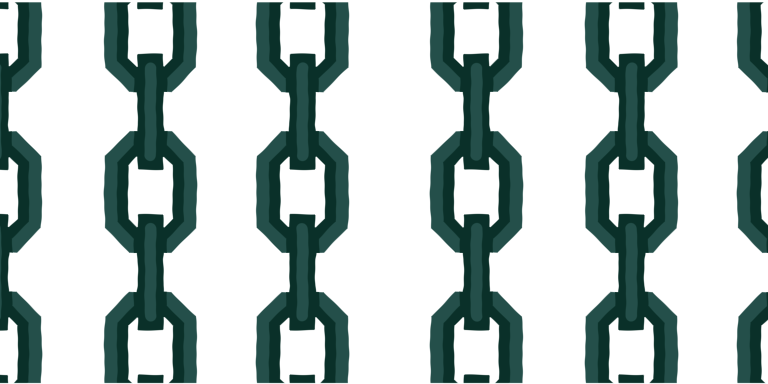
Write a WebGL 2 fragment shader that draws this pattern.

```glsl
#version 300 es
precision highp float;
// Vertical dark green chains of faceted octagonal links joined by edge-on links, on white.

#define CANVAS_UNITS 384.0   // canvas height in design units
#define GROUP_WIDTH 481.0    // three chains, then a wider gap
#define CHAIN_STEP 153.5
#define GROUP_START -4.5
#define LINK_PERIOD 160.5
#define LINK_HALF vec2(46.3, 60.5)
#define HOLE_HALF vec2(22.3, 35.0)
#define RIM_WIDTH 13.0
#define BAR_HALF vec2(12.8, 58.0)
#define RIB_HALF vec2(5.7, 49.0)
#define WOBBLE 0.35

uniform vec2 u_resolution;
out vec4 outColor;

const vec3 PAPER = vec3(1.0);
const vec3 LIGHT_GREEN = vec3(0.14, 0.31, 0.29);
const vec3 DARK_GREEN = vec3(0.04, 0.19, 0.16);

// Box with its corners cut along |x| + |y| = cut
float cutBox(vec2 p, vec2 halfSize, float cut) {
  p = abs(p);
  vec2 d = p - halfSize;
  return max(max(d.x, d.y), (p.x + p.y - cut) * 0.70711);
}

float capsule(vec2 p, vec2 halfSize) {
  p = abs(p);
  p.y = max(p.y - halfSize.y + halfSize.x, 0.0);
  return length(p) - halfSize.x;
}

// Coverage of a shape, softened over about one pixel
float fill(float dist, float pixel) {
  return 1.0 - smoothstep(-0.8 * pixel, 0.8 * pixel, dist);
}

// Layered sines for slightly uneven edges
vec2 unevenness(vec2 p) {
  return WOBBLE * vec2(sin(p.y * 0.13 + p.x * 0.02) + 0.5 * sin(p.y * 0.37),
                       sin(p.x * 0.17 + p.y * 0.03));
}

void main() {
  float pixel = CANVAS_UNITS / u_resolution.y;
  vec2 p = gl_FragCoord.xy * pixel;
  vec2 q = p + unevenness(p);

  // Nearest chain in the group of three
  float margin = 0.5 * (GROUP_WIDTH - 2.0 * CHAIN_STEP);
  float groupX = mod(q.x - GROUP_START + margin, GROUP_WIDTH) - margin;
  float chain = clamp(floor(groupX / CHAIN_STEP + 0.5), 0.0, 2.0);
  float x = groupX - chain * CHAIN_STEP - (chain == 1.0 ? 1.5 : 0.0);

  // Face-on and edge-on links alternate by half a period
  float fromMiddle = q.y - 0.5 * CANVAS_UNITS;
  float halfPeriod = 0.5 * LINK_PERIOD;
  vec2 link = vec2(x, mod(fromMiddle + halfPeriod, LINK_PERIOD) - halfPeriod);
  vec2 bar = vec2(x, mod(fromMiddle, LINK_PERIOD) - halfPeriod);

  // Face-on link: light rim, dark inner bevel, open centre
  float bulge = 0.8 * link.y * link.y / 1225.0;
  vec2 outerHalf = LINK_HALF - vec2(min(bulge, 1.5), 0.0);
  float outer = cutBox(link, outerHalf, 81.5);
  float bevel = cutBox(link, LINK_HALF - vec2(RIM_WIDTH, 0.0),
                       81.5 - RIM_WIDTH * 1.41421);
  bevel = min(bevel, abs(link.x) - 16.5);
  bevel = max(bevel, outer);
  float hole = cutBox(link, HOLE_HALF, 49.0);

  // Edge-on link: dark bar, flared beside the rims, with a light rib
  float flare = 1.0 - smoothstep(0.0, 7.0, abs(abs(bar.y) - 19.5));
  float barShape = cutBox(bar, BAR_HALF + vec2(0.7 * flare, 0.0), 70.0);
  float rib = capsule(bar, RIB_HALF);

  // Layers from back to front
  vec3 color = mix(PAPER, LIGHT_GREEN, fill(outer, pixel));
  color = mix(color, DARK_GREEN, fill(bevel, pixel));
  color = mix(color, PAPER, fill(hole, pixel));
  color = mix(color, DARK_GREEN, fill(barShape, pixel));
  color = mix(color, LIGHT_GREEN, fill(rib, pixel));

  // Thin blank margins at the top and bottom
  float cropped = max(1.0 - p.y, p.y - CANVAS_UNITS + 2.3);
  color = mix(PAPER, color, fill(cropped, pixel));
  outColor = vec4(color, 1.0);
}
```
